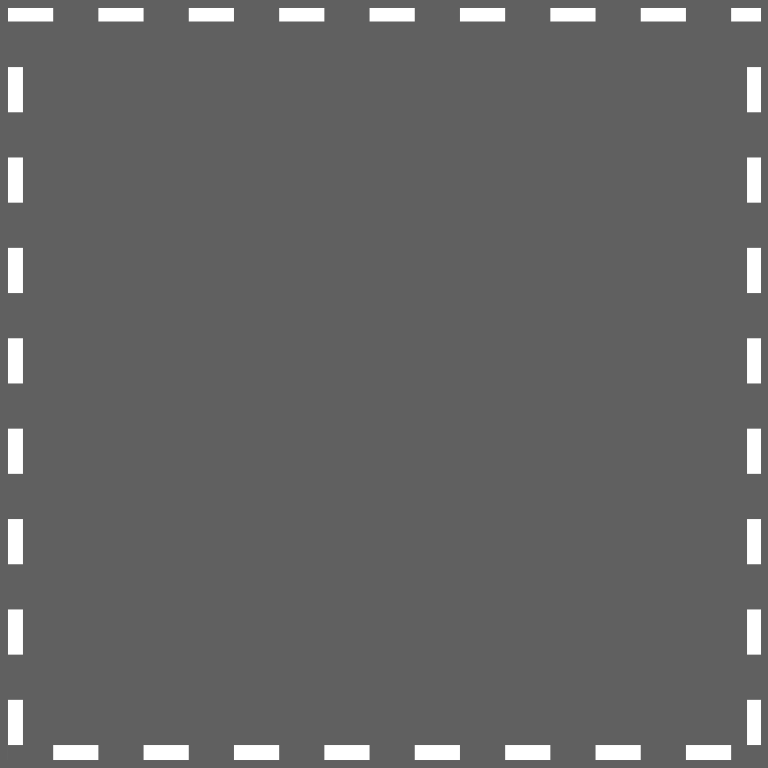
This background is drawn by a Shadertoy shader. Its source:

```glsl
// A flat grey square with a dashed white border just inside its edge.
// Each side is a thin band multiplied by a repeating dash pattern;
// the phase differs per side so the dashes run on around the corners.

const vec3 GREY = vec3(0.378);
const vec3 WHITE = vec3(1.0);

const float PERIOD = 0.1177;         // one dash plus one gap
const float DASH = 0.5 * PERIOD;
const vec2 OUTER_LOW = vec2(0.0104); // outer corners of the border
const vec2 OUTER_HIGH = vec2(0.9909, 0.9896);
const vec2 INNER_LOW = vec2(0.0299); // inner corners of the border
const vec2 INNER_HIGH = vec2(0.9727, 0.9720);

// Smooth coverage of the interval from low to high
float band(float x, float low, float high, float pixel) {
    float halfWidth = 0.5 * (high - low);
    float d = abs(x - 0.5 * (low + high)) - halfWidth;
    return clamp(0.5 - d / pixel, 0.0, 1.0);
}

// Repeating dashes, one of which begins at start
float dashes(float x, float start, float pixel) {
    float fromCentre = mod(x - start - 0.5 * DASH + 0.5 * PERIOD, PERIOD) - 0.5 * PERIOD;
    return band(fromCentre, -0.5 * DASH, 0.5 * DASH, pixel);
}

void mainImage(out vec4 fragColor, in vec2 fragCoord) {
    vec2 uv = fragCoord / iResolution.xy;
    vec2 pixel = 1.0 / iResolution.xy;

    // Horizontal sides: the bottom is half a period out of step with the top
    float top = band(uv.y, INNER_HIGH.y, OUTER_HIGH.y, pixel.y)
              * dashes(uv.x, OUTER_LOW.x, pixel.x);
    float bottom = band(uv.y, OUTER_LOW.y, INNER_LOW.y, pixel.y)
                 * dashes(uv.x, OUTER_LOW.x + DASH, pixel.x);
    float horizontal = max(top, bottom) * band(uv.x, OUTER_LOW.x, OUTER_HIGH.x, pixel.x);

    // Vertical sides share one phase and stop short of the top band
    float left = band(uv.x, OUTER_LOW.x, INNER_LOW.x, pixel.x);
    float right = band(uv.x, INNER_HIGH.x, OUTER_HIGH.x, pixel.x);
    float vertical = max(left, right) * dashes(uv.y, INNER_LOW.y, pixel.y)
                   * band(uv.y, OUTER_LOW.y, INNER_HIGH.y - 0.5 * DASH, pixel.y);

    fragColor = vec4(mix(GREY, WHITE, max(horizontal, vertical)), 1.0);
}
```
